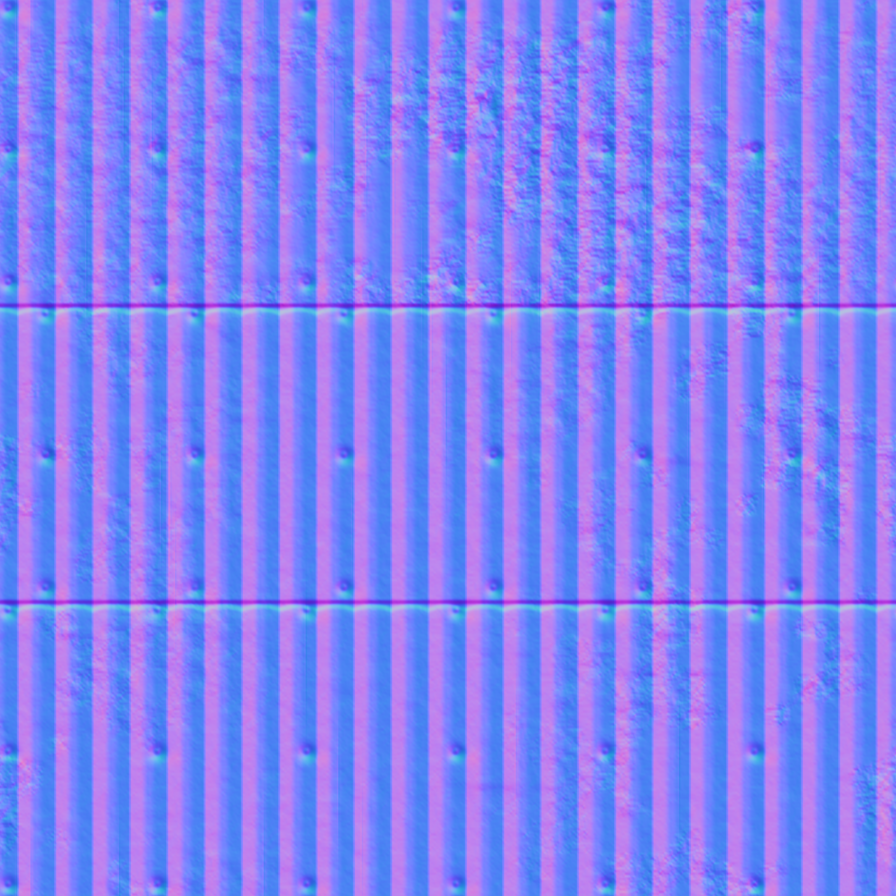
A Shadertoy shader for this texture map:

```glsl
// Tiling normal map of three rows of worn corrugated metal sheets with screws and lap seams.
const float TAU = 6.28319;
const float RIBS = 24.0;
const float SCREWS = 6.0;
const float SEAM_LOW = 0.328;
const float SEAM_HIGH = 0.659;

float hash(vec2 p) {
    return fract(sin(dot(p, vec2(127.1, 311.7))) * 43758.5);
}

// Shortest offset on the repeating unit square
vec2 wrapOffset(vec2 d) {
    return fract(d + 0.5) - 0.5;
}

float bell(float x, float width) {
    return exp(-x * x / (width * width));
}

// Value noise that repeats after a whole number of cells
float wrapNoise(vec2 uv, vec2 cells, float seed) {
    vec2 p = uv * cells;
    vec2 i = floor(p);
    vec2 f = p - i;
    f = f * f * f * (f * (f * 6.0 - 15.0) + 10.0);
    vec2 a = mod(i, cells) + seed;
    vec2 b = mod(i + 1.0, cells) + seed;
    return mix(mix(hash(a), hash(vec2(b.x, a.y)), f.x),
               mix(hash(vec2(a.x, b.y)), hash(b), f.x), f.y);
}

// Every octave adds a similar slope
float pittedHeight(vec2 uv) {
    float h = 0.0;
    float cells = 50.0;
    for (int i = 0; i < 4; i++) {
        h += wrapNoise(uv, vec2(cells), float(i) * 7.0) / cells;
        cells = floor(cells * 1.9);
    }
    return h;
}

vec2 pittedSlope(vec2 uv) {
    vec2 e = vec2(0.001, 0.0);
    return -vec2(pittedHeight(uv + e.xy) - pittedHeight(uv - e.xy),
                 pittedHeight(uv + e.yx) - pittedHeight(uv - e.yx)) / (2.0 * e.x);
}

// Trough: right-facing flank, flat floor, left-facing flank, sharp ridge
float ribSlope(float t, float flatness, float vary) {
    float shift = 0.04 * (vary - 0.5);
    float s = mix(0.57, -0.05, smoothstep(0.27 - 0.14 * flatness, 0.50, t - shift));
    s -= 0.41 * smoothstep(0.50, 0.74 + 0.12 * flatness, t - shift);
    return s * smoothstep(0.0, 0.05, min(t, 1.0 - t));
}

// Dark lap line with a bright rounded lip beneath
float seamSlope(float below, float t) {
    float arch = 2.0 * t - 1.0;
    float lip = 0.0045 + 0.004 * arch * arch;
    return 0.55 * bell(below - lip, 0.0032) - 0.9 * bell(below, 0.0026)
         + 0.1 * bell(below - 0.011, 0.008);
}

// Pressed dent, small raised head and a stretched flank to the lower right
vec2 screwSlope(vec2 d) {
    float r = length(d);
    vec2 dent = -d / 0.008 * bell(r, 0.008) * 1.4;
    vec2 head = d - vec2(-0.001, 0.002);
    vec2 flank = vec2(0.3, 0.0) * bell(length(d - vec2(0.016, -0.006)), 0.009);
    return dent + flank + head / 0.003 * bell(length(head), 0.0035) * 0.9;
}

vec2 allScrews(vec2 uv) {
    vec2 slope = vec2(0.0);
    for (int row = 0; row < 3; row++) {
        float top = row == 0 ? SEAM_LOW : (row == 1 ? SEAM_HIGH : 1.0);
        float shift = row == 1 ? 0.31 : 0.06;
        float dx = (fract(uv.x * SCREWS - shift + 0.5) - 0.5) / SCREWS;
        for (int k = 0; k < 3; k++) {
            float drop = 0.0105 + 0.158 * float(k) - 0.010 * float(k / 2);
            slope += screwSlope(vec2(dx, wrapOffset(vec2(uv.y - top + drop)).y));
        }
    }
    return slope;
}

// Scattered shallow creases
vec2 creaseSlope(vec2 uv) {
    vec2 slope = vec2(0.0);
    for (int i = 0; i < 6; i++) {
        float k = float(i) + 1.0;
        vec2 d = wrapOffset(uv - vec2(hash(vec2(k, 3.0)), hash(vec2(k, 8.0))));
        float angle = -0.7 * hash(vec2(k, 5.0));
        vec2 along = vec2(cos(angle), sin(angle));
        vec2 across = vec2(-along.y, along.x);
        slope -= across * 0.18 * bell(dot(d, along), 0.045) * bell(dot(d, across), 0.005);
    }
    return slope;
}

// Thin upright scratches, one in some of the narrow strips
float scratchSlope(vec2 uv, float strips) {
    float x = uv.x * strips;
    float id = mod(floor(x), strips);
    float middle = hash(vec2(id, 21.0));
    float mark = step(0.8, hash(vec2(id, 17.0))) * bell(wrapOffset(vec2(uv.y - middle)).y, 0.07);
    float d = fract(x) - 0.5;
    return -1.5 * d * bell(d, 0.22) * mark;
}

void mainImage(out vec4 fragColor, in vec2 fragCoord) {
    vec2 uv = fragCoord / iResolution.xy;
    float rib = uv.x * RIBS - 0.48;
    float t = fract(rib);
    float vary = hash(vec2(mod(floor(rib), RIBS), 2.0));

    // Wear: all over the upper row, in patches near the sides elsewhere
    float upper = smoothstep(SEAM_HIGH - 0.002, SEAM_HIGH + 0.002, uv.y) * smoothstep(1.0, 0.93, uv.y);
    float cloud = 0.5 * wrapNoise(uv, vec2(8.0), 31.0) + 0.5 * wrapNoise(uv, vec2(30.0), 47.0);
    float sides = 0.5 + 0.5 * cos(TAU * (uv.x - 0.9));
    float wear = 0.035 + 0.12 * (1.0 - upper) * sides * smoothstep(0.5, 0.65, cloud)
               + upper * (0.11 - 0.04 * cos(TAU * (uv.x - 0.1))) * smoothstep(0.2, 0.55, cloud);

    vec2 slope = vec2(ribSlope(t, upper, vary), 0.02);
    slope.y += seamSlope(SEAM_LOW - uv.y, t) + seamSlope(SEAM_HIGH - uv.y, t);
    slope.x += scratchSlope(uv, 192.0);
    slope += allScrews(uv) + creaseSlope(uv) + wear * pittedSlope(uv);
    fragColor = vec4(normalize(vec3(slope, 1.0)) * 0.5 + 0.5, 1.0);
}
```
